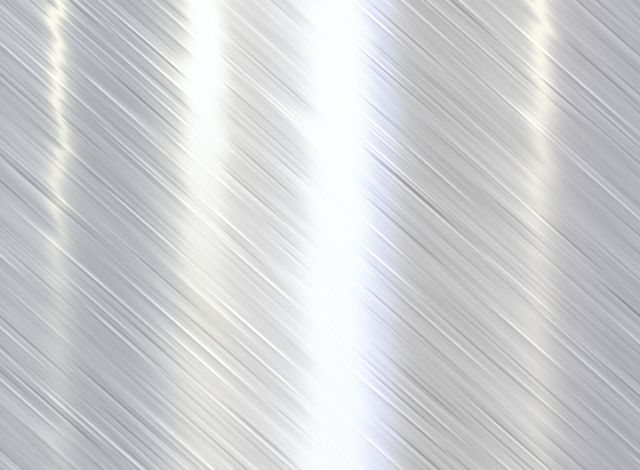
This texture is drawn by a WebGL 1 fragment shader. Its source:

```glsl
precision highp float;

// Brushed metal sheet: vertical light bands over a soft grey gradient.
// Stretched gradient noise gives the diagonal grain and frays the band edges;
// hashed cells along the brushing direction hold the fine tapered scratches.

uniform vec2 u_resolution;

const float BRUSH_ANGLE = 0.72;     // downward tilt of the brushing, radians
const float GRAIN_STRENGTH = 0.085;
const float FRAY = 0.016;           // sideways displacement of the bands
const float SCRATCH_WIDTH = 0.0011; // half width, in canvas heights
const float SCRATCH_STRENGTH = 0.15;
const int SCRATCH_LAYERS = 4;

const vec3 COOL_GREY = vec3(0.70, 0.715, 0.735);
const vec3 PALE_GREY = vec3(0.85, 0.85, 0.855);
const vec3 NEUTRAL_GREY = vec3(0.75, 0.75, 0.755);
const vec3 LILAC_GREY = vec3(0.69, 0.69, 0.73);
const vec3 WARM_LIGHT = vec3(1.0, 0.99, 0.93);
const vec3 WHITE_LIGHT = vec3(0.99, 1.0, 1.0);
const vec3 BLUE_LIGHT = vec3(0.87, 0.90, 0.99);

float hash(vec2 p) {
    vec3 q = fract(p.xyx * 0.1031);
    q += dot(q, q.yzx + 33.33);
    return fract((q.x + q.y) * q.z);
}

float cornerSlope(vec2 cell, vec2 offset) {
    float a = 6.2832 * hash(cell);
    return dot(vec2(cos(a), sin(a)), offset);
}

float gradientNoise(vec2 p) {
    vec2 i = floor(p);
    vec2 f = p - i;
    vec2 u = f * f * f * (f * (f * 6.0 - 15.0) + 10.0);
    vec2 e = vec2(1.0, 0.0);
    float low = mix(cornerSlope(i, f), cornerSlope(i + e.xy, f - e.xy), u.x);
    float high = mix(cornerSlope(i + e.yx, f - e.yx), cornerSlope(i + e.xx, f - e.xx), u.x);
    return mix(low, high, u.y);
}

float softBand(float x, float center, float width) {
    float d = (x - center) / width;
    return exp(-d * d);
}

float flatBand(float x, float center, float width) {
    float d = (x - center) / width;
    return exp(-d * d * d * d);
}

// Unlit sheet: broad tonal changes from left to right
vec3 sheetColor(float x, float y) {
    vec3 c = mix(COOL_GREY, PALE_GREY, smoothstep(0.18, 0.38, x));
    c = mix(c, NEUTRAL_GREY, smoothstep(0.55, 0.68, x));
    c += 0.035 * softBand(x, 0.04, 0.05);
    c += 0.05 * softBand(x, 0.81, 0.06);
    float corner = smoothstep(0.83, 0.97, x);
    return mix(c, LILAC_GREY, corner * mix(0.95, 0.6, y));
}

// Light bands, brightest and sharpest toward the top
vec3 addLight(vec3 c, float x, float y) {
    float rise = smoothstep(0.0, 0.85, y);
    c = mix(c, WARM_LIGHT, mix(0.22, 0.45, rise) * softBand(x, 0.091, 0.025));
    c = mix(c, WARM_LIGHT, 0.9 * smoothstep(0.3, 0.95, y) * softBand(x, 0.091, 0.010));

    c = mix(c, WARM_LIGHT, mix(0.3, 0.62, rise) * softBand(x, 0.315, 0.055));
    c = mix(c, WHITE_LIGHT, smoothstep(0.25, 0.85, y) * flatBand(x, 0.32, 0.034));

    c = mix(c, WARM_LIGHT, mix(0.18, 0.5, rise) * softBand(x, 0.842, 0.027));
    c = mix(c, WARM_LIGHT, 0.85 * smoothstep(0.45, 1.0, y) * softBand(x, 0.843, 0.014));

    c = mix(c, WHITE_LIGHT, 0.5 * softBand(x, 0.49, 0.06));
    c = mix(c, BLUE_LIGHT, 0.85 * flatBand(x, 0.56, 0.058));
    return mix(c, WHITE_LIGHT, mix(0.85, 1.0, rise) * flatBand(x, 0.526, 0.054));
}

// One layer of tapered lines, each with an opposite shade along one side
float scratchLayer(vec2 brush, float rows, float span, float seed, float pixel) {
    float row = floor(brush.y * rows);
    float along = brush.x / span + 7.0 * hash(vec2(row, seed));
    vec2 cell = vec2(floor(along), row + seed * 57.0);
    float kind = hash(cell + 11.0);
    float center = 0.3 + 0.4 * hash(cell + 23.0);
    float d = (fract(brush.y * rows) - center) / rows;
    float t = fract(along);
    float taper = smoothstep(0.0, 0.35, t) * smoothstep(1.0, 0.6, t);
    float halfWidth = SCRATCH_WIDTH + 0.5 * pixel;
    float core = 1.0 - smoothstep(0.0, 2.0 * halfWidth, abs(d));
    float side = 1.0 - smoothstep(0.0, 2.5 * halfWidth, abs(d + 2.2 * halfWidth));
    float shade = kind > 0.5 ? 1.0 : -0.85;
    float depth = pow(hash(cell + 37.0), 2.5);
    return shade * depth * taper * (core - 0.4 * side);
}

void main() {
    vec2 uv = gl_FragCoord.xy / u_resolution;
    vec2 p = gl_FragCoord.xy / u_resolution.y;
    float c = cos(BRUSH_ANGLE);
    float s = sin(BRUSH_ANGLE);
    vec2 brush = vec2(p.x * c - p.y * s, p.x * s + p.y * c) + 4.0;

    // Grain at three scales, long along the brushing direction
    float broad = gradientNoise(brush * vec2(1.8, 22.0));
    float medium = gradientNoise(brush * vec2(2.6, 58.0) + 31.0);
    float fine = gradientNoise(brush * vec2(4.0, 130.0) + 67.0);
    float grain = 0.35 * broad + 0.65 * medium + 0.5 * fine;

    float x = uv.x + FRAY * (broad + 0.9 * medium);
    vec3 color = addLight(sheetColor(x, uv.y), x, uv.y);

    float scratches = 0.0;
    for (int i = 0; i < SCRATCH_LAYERS; i++) {
        float k = float(i);
        scratches += scratchLayer(brush, 24.0 + 9.0 * k, 0.55 - 0.09 * k, k + 1.0, 1.0 / u_resolution.y);
    }

    // Marks wash out inside the brightest light
    float visible = 1.0 - 0.92 * smoothstep(0.88, 1.0, color.g);
    color += visible * (GRAIN_STRENGTH * grain + SCRATCH_STRENGTH * scratches);
    gl_FragColor = vec4(clamp(color, 0.0, 1.0), 1.0);
}
```
